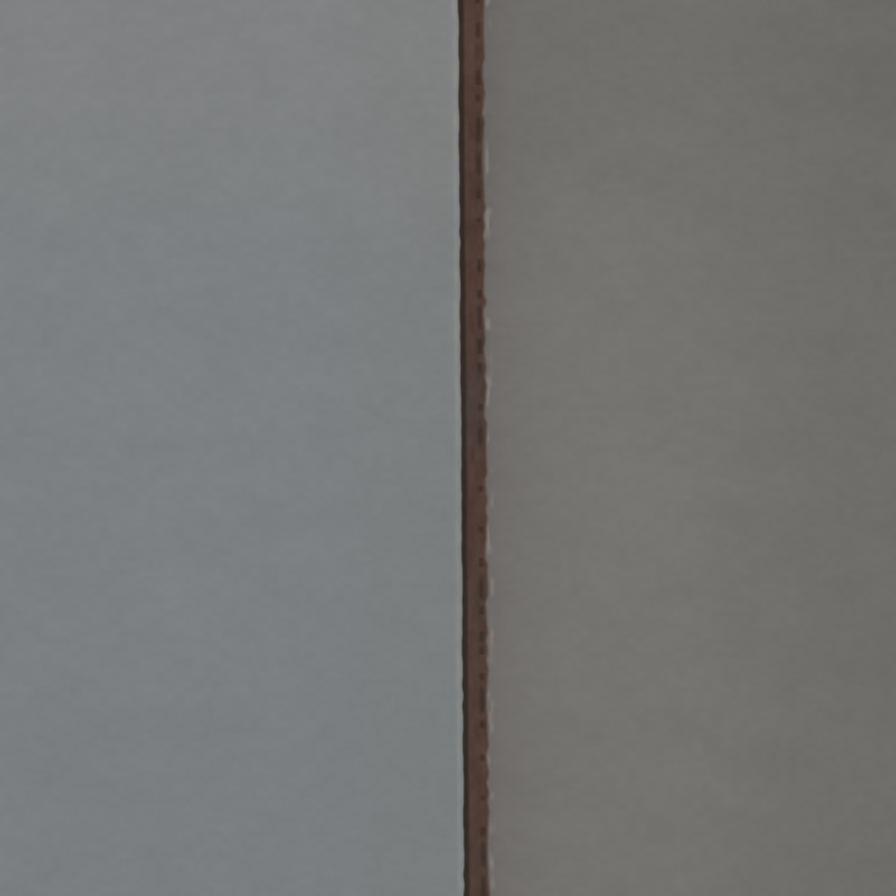
Write a WebGL 1 fragment shader that draws this texture.

```glsl
precision highp float;
// Two matte card panels, cool grey on the left and warm grey on the right,
// parted by a narrow brown slot. Smooth gradients light the panels, distances
// to the slightly leaning slot shape it, and value noise adds grain and fibres.

#define EDGE_BOTTOM 0.5180
#define EDGE_TOP 0.5115
#define SLOT_WIDTH 0.0275
#define LINE_WIDTH 0.0055
#define EDGE_BLUR 0.0016
#define GRAIN 0.020
#define MOTTLE 0.018
#define COOL_CARD vec3(0.490, 0.502, 0.510)
#define WARM_CARD vec3(0.447, 0.441, 0.429)
#define SLOT_BROWN vec3(0.300, 0.240, 0.212)
#define SLOT_DARK vec3(0.190, 0.160, 0.140)

uniform vec2 u_resolution;

float hash(vec2 p) {
  vec3 q = fract(vec3(p.xyx) * 0.1031);
  q += dot(q, q.yzx + 33.33);
  return fract((q.x + q.y) * q.z);
}

float noise(vec2 p) {
  vec2 cell = floor(p);
  vec2 f = fract(p);
  f = f * f * (3.0 - 2.0 * f);
  float low = mix(hash(cell), hash(cell + vec2(1.0, 0.0)), f.x);
  float high = mix(hash(cell + vec2(0.0, 1.0)), hash(cell + 1.0), f.x);
  return mix(low, high, f.y);
}

float fbm(vec2 p) {
  float sum = 0.0;
  float weight = 0.5;
  for (int i = 0; i < 4; i++) {
    sum += weight * (noise(p) - 0.5);
    p = p * 2.03 + 17.3;
    weight *= 0.55;
  }
  return sum;
}

float band(float x, float center, float width) {
  float t = (x - center) / width;
  return exp(-t * t);
}

// Cool panel, dimming a little towards the lower part and the cut edge
vec3 coolPanel(vec2 uv, float d) {
  vec3 color = COOL_CARD;
  color += vec3(0.010, 0.006, 0.002) * smoothstep(0.6, 1.0, uv.y);
  color -= vec3(0.012, 0.008, 0.008) * (1.0 - smoothstep(0.0, 0.5, uv.y));
  color -= vec3(0.006, 0.008, 0.014) * smoothstep(-0.20, 0.0, d);
  return color;
}

// Warm panel, brightest in the middle and shaded beside the slot
vec3 warmPanel(vec2 uv, float d) {
  vec3 color = WARM_CARD;
  color += 0.014 * band(uv.x, 0.70, 0.16) * band(uv.y, 0.45, 0.5);
  color -= vec3(0.014, 0.015, 0.016) * smoothstep(0.75, 1.0, uv.x);
  color -= 0.012 * smoothstep(0.65, 1.0, uv.y);
  float shade = exp(-max(d - SLOT_WIDTH, 0.0) / 0.025);
  return color - vec3(0.030, 0.042, 0.042) * shade;
}

// Brown slot with a dark line at its left and broken specks at its right
vec3 slotInside(vec2 uv, float d) {
  vec3 color = SLOT_BROWN + 0.06 * fbm(uv * vec2(150.0, 55.0));
  color += vec3(0.030, 0.004, 0.0) * (noise(vec2(3.0, uv.y * 9.0)) - 0.4);
  float line = 1.0 - smoothstep(LINE_WIDTH * 0.6, LINE_WIDTH * 1.5, d);
  color = mix(color, SLOT_DARK, line * 0.9);
  float specks = smoothstep(0.40, 0.85, noise(vec2(8.0, uv.y * 110.0)));
  return mix(color, SLOT_DARK, 0.65 * specks * band(d, SLOT_WIDTH - 0.006, 0.003));
}

void main() {
  vec2 uv = gl_FragCoord.xy / u_resolution;
  float blur = max(EDGE_BLUR, 0.7 / u_resolution.x);

  // Signed distance from the left cut, with a slight ragged wobble
  float d = uv.x - mix(EDGE_BOTTOM, EDGE_TOP, uv.y);
  float leftCut = d + 0.0014 * (noise(vec2(1.0, uv.y * 85.0)) - 0.5);
  float rightCut = d - SLOT_WIDTH + 0.0030 * (noise(vec2(5.0, uv.y * 95.0)) - 0.5);

  vec3 slot = slotInside(uv, d);
  vec3 color = mix(coolPanel(uv, d), slot, smoothstep(-blur, blur, leftCut));
  color = mix(color, warmPanel(uv, d), smoothstep(-1.6 * blur, 1.6 * blur, rightCut));

  // Pale fibres along both cuts
  float leftFibre = 0.35 + 0.65 * noise(vec2(11.0, uv.y * 75.0));
  color += vec3(0.045, 0.045, 0.032) * leftFibre * band(leftCut, -0.0045, 0.0028);
  float rightFibre = smoothstep(0.45, 0.95, noise(vec2(uv.x * 160.0, uv.y * 80.0)));
  color += vec3(0.080, 0.074, 0.070) * rightFibre * band(rightCut, 0.004, 0.0035);

  // Soft paper mottling and fine grain
  color += MOTTLE * fbm(uv * vec2(16.0, 26.0));
  color += GRAIN * fbm(uv * vec2(95.0, 130.0) + 40.0);
  gl_FragColor = vec4(color, 1.0);
}
```
